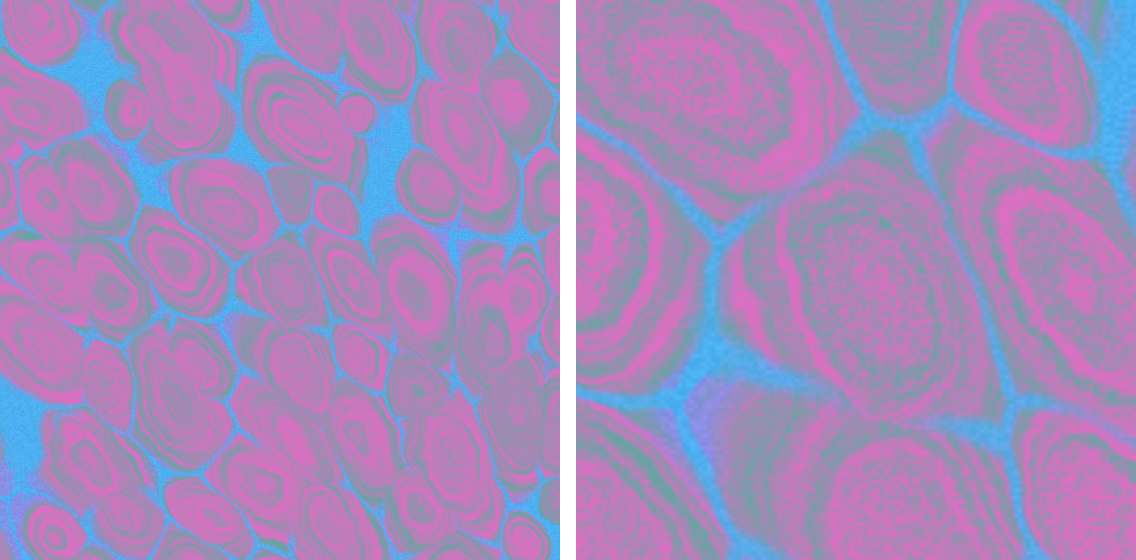
Left, the full canvas; right, a detail of the centre.
Reproduce this texture procedurally as a three.js fragment shader.

```glsl
// Draped, drooping lobes with fine contour rings and blue hollows between them.
// Stretched cellular distances on a warped plane give the lobes; noise sampled
// along each distance gives the rings, and a fine grain speckles the surface.
#define GRID 7.0          // lobe sites across the canvas
#define SMALL_LOBE 0.036  // radius of the smallest lobes
#define LARGE_LOBE 0.088  // radius of the largest lobes
#define WARP 0.050        // broad bending of the outlines
#define RIPPLE 0.010      // small wobble of the rings
#define RINGS 125.0       // ring density per canvas width
#define RING_CONTRAST 1.55
#define GRAIN 0.60
#define GRAIN_SCALE 400.0
#define HOLLOW_START 0.96 // lobe distance where the hollows begin

varying vec2 vUv;

const vec3 SAGE = vec3(0.40, 0.645, 0.645);
const vec3 ORCHID = vec3(0.85, 0.44, 0.755);
const vec3 PERIWINKLE = vec3(0.53, 0.56, 0.91);
const vec3 AZURE = vec3(0.28, 0.70, 0.96);

float hash(vec2 p) {
  return fract(sin(dot(p, vec2(127.1, 311.7))) * 43758.5);
}

float noise(vec2 p) {
  vec2 i = floor(p);
  vec2 f = fract(p);
  f = f * f * (3.0 - 2.0 * f);
  float low = mix(hash(i), hash(i + vec2(1.0, 0.0)), f.x);
  float high = mix(hash(i + vec2(0.0, 1.0)), hash(i + 1.0), f.x);
  return mix(low, high, f.y);
}

float fbm(vec2 p) {
  float sum = 0.0;
  float gain = 0.5;
  for (int i = 0; i < 4; i++) {
    sum += gain * noise(p);
    p = p * 2.03 + 17.3;
    gain *= 0.5;
  }
  return sum / 0.9375;
}

vec2 noisePair(vec2 p) {
  return vec2(fbm(p), fbm(p + 41.7)) - 0.5;
}

// Distance to one lobe, 1 at its rim; it droops down and to the right.
float lobeDistance(vec2 offset, float angle, float radius, float size, float droop) {
  vec2 axis = vec2(sin(angle), -cos(angle));
  float along = dot(offset, axis);
  float across = dot(offset, vec2(-axis.y, axis.x));
  float front = mix(1.0, 1.3 + 1.2 * droop, size);
  float tail = mix(1.1, 2.5 - 1.0 * droop, size);
  along /= along > 0.0 ? front : tail;
  return length(vec2(across, along)) / radius;
}

// Returns nearest distance, second distance, radius and id of the nearest lobe.
vec4 nearestLobe(vec2 p) {
  vec4 best = vec4(9.0, 9.0, 0.05, 0.0);
  vec2 home = floor(p * GRID);
  for (int y = -2; y <= 2; y++) {
    for (int x = -2; x <= 2; x++) {
      vec2 cell = home + vec2(float(x), float(y));
      float id = hash(cell + 3.7);
      float size = sqrt(hash(cell + 9.1));
      vec2 jitter = vec2(hash(cell + 21.3), hash(cell + 35.9));
      vec2 site = (cell + 0.1 + 0.8 * jitter) / GRID;
      float angle = 0.80 - 0.60 * site.x + 0.45 * (id - 0.5);
      float radius = mix(SMALL_LOBE, LARGE_LOBE, size);
      float d = lobeDistance(p - site, angle, radius, size, hash(cell + 57.0));
      if (d < best.x) {
        best = vec4(d, best.x, radius, id);
      } else {
        best.y = min(best.y, d);
      }
    }
  }
  return best;
}

void main() {
  // Bent plane and its lobes
  vec2 p = vUv + WARP * noisePair(vUv * 6.0) + RIPPLE * noisePair(vUv * 26.0);
  vec4 lobe = nearestLobe(p);
  float d = lobe.x;

  // Contour rings, crowded towards the rim and broken along their length
  float level = pow(d, 1.4) * lobe.z * RINGS + lobe.w * 60.0;
  level += 1.6 * fbm(vUv * 34.0);
  float drift = dot(p, vec2(11.0, 5.0)) + lobe.w * 90.0;
  float ring = 0.6 * noise(vec2(level, drift));
  ring += 0.4 * noise(vec2(level * 2.3, drift * 2.0 + 13.0));
  float rim = smoothstep(0.35, 1.0, d);
  float grain = noise(vUv * GRAIN_SCALE) - 0.5;
  float blush = 0.70 - 0.13 * rim + 0.25 * (fbm(vUv * 13.0 + 5.0) - 0.5);
  blush += RING_CONTRAST * (ring - 0.5) * (0.65 + 0.5 * rim);
  blush += GRAIN * grain * (1.0 - 0.4 * rim);
  vec3 color = mix(SAGE, ORCHID, clamp(blush, 0.0, 1.0));

  // Hollows in the gaps, with narrow valleys where lobes meet
  float depth = d + 0.35 * (fbm(vUv * 11.0 + 8.0) - 0.5) + 0.20 * (ring - 0.5);
  float hollow = smoothstep(HOLLOW_START, HOLLOW_START + 0.20, depth);
  float crease = 1.0 - smoothstep(0.02, 0.16, lobe.y - d);
  float valley = crease * smoothstep(0.62, 0.95, depth);
  float chill = fbm(vUv * 8.0 + 29.0) + 0.25 * valley + 0.25 * (ring - 0.5);
  vec3 water = mix(PERIWINKLE, AZURE, smoothstep(0.42, 0.62, chill));
  water += 0.06 * grain;
  color = mix(color, water, max(hollow, 0.85 * valley) * 0.95);

  gl_FragColor = vec4(color, 1.0);
}
```
